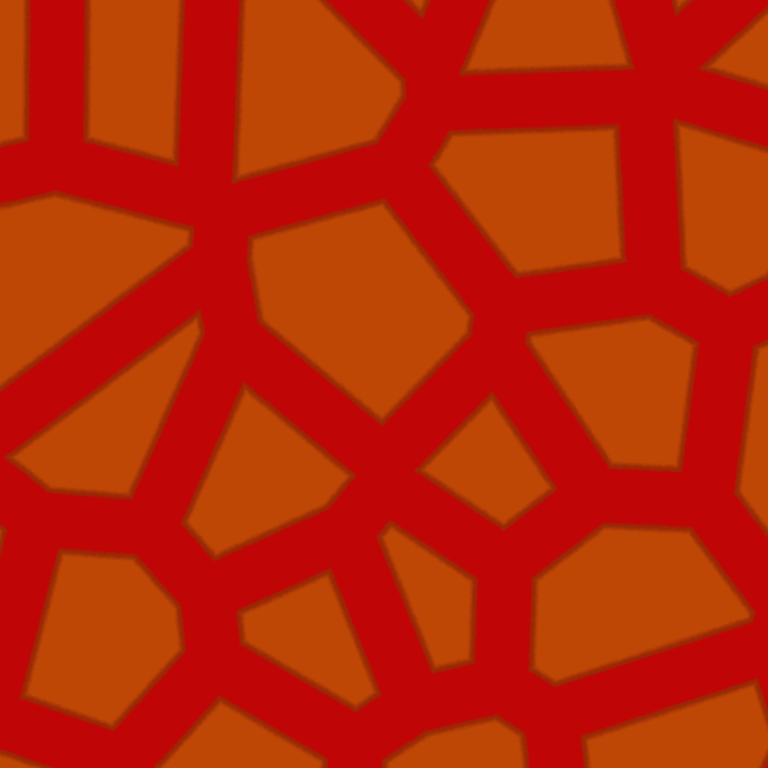
Reproduce this pattern procedurally as a WebGL 1 fragment shader.

```glsl
precision highp float;

uniform vec2 u_resolution;

const vec3 GAP_RED = vec3(0.75, 0.02, 0.02);
const vec3 RIM_BROWN = vec3(0.60, 0.16, 0.02);
const vec3 PLATE_ORANGE = vec3(0.75, 0.28, 0.02);

const float CELLS = 3.9;        // cells across the canvas
const float JITTER = 0.95;      // irregularity of the cell centres
const float HALF_GAP = 0.038;   // canvas units
const float RIM_OUTER = 0.005;
const float RIM_INNER = 0.009;

vec2 hash2(vec2 p) {
  vec2 q = vec2(dot(p, vec2(127.1, 311.7)), dot(p, vec2(269.5, 183.3)));
  return fract(sin(q) * 43758.545);
}

vec2 cellCentre(vec2 cell, float jitter) {
  return cell + 0.5 + jitter * (hash2(cell) - 0.5);
}

// Exact distance to the nearest Voronoi border, in cell units
float borderDistance(vec2 p, float jitter) {
  vec2 base = floor(p);
  vec2 nearestCell = base;
  vec2 toNearest = vec2(0.0);
  float nearest = 100.0;

  for (int y = -2; y <= 2; y++) {
    for (int x = -2; x <= 2; x++) {
      vec2 cell = base + vec2(float(x), float(y));
      vec2 offset = cellCentre(cell, jitter) - p;
      float d = dot(offset, offset);
      if (d < nearest) {
        nearest = d;
        toNearest = offset;
        nearestCell = cell;
      }
    }
  }

  // Bisectors between the nearest centre and its neighbours
  float border = 100.0;
  for (int y = -2; y <= 2; y++) {
    for (int x = -2; x <= 2; x++) {
      vec2 cell = nearestCell + vec2(float(x), float(y));
      vec2 offset = cellCentre(cell, jitter) - p;
      vec2 between = offset - toNearest;
      if (dot(between, between) > 0.0001) {
        float d = dot(0.5 * (toNearest + offset), normalize(between));
        border = min(border, d);
      }
    }
  }
  return border;
}

// Layered sines for a faint roughness along the edges
float ripple(vec2 p, float frequency) {
  vec2 q = p * frequency;
  float coarse = sin(q.x + 2.0 * sin(q.y * 0.7)) * sin(q.y + 1.7 * sin(q.x * 0.6));
  float fine = sin(q.x * 1.9 - q.y * 1.3) * sin(q.y * 2.3 + q.x * 0.8);
  return 0.6 * coarse + 0.4 * fine;
}

// Red gap, dark rim, then flat plate
vec3 plateColour(float depth) {
  vec3 colour = mix(GAP_RED, RIM_BROWN, smoothstep(-RIM_OUTER, 0.0, depth));
  return mix(colour, PLATE_ORANGE, smoothstep(0.0, RIM_INNER, depth));
}

void main() {
  vec2 uv = gl_FragCoord.xy / min(u_resolution.x, u_resolution.y);
  float border = borderDistance(uv * CELLS + vec2(7.0, 3.0), JITTER) / CELLS;
  float depth = border - HALF_GAP + 0.0009 * ripple(uv, 280.0);
  gl_FragColor = vec4(plateColour(depth), 1.0);
}
```
